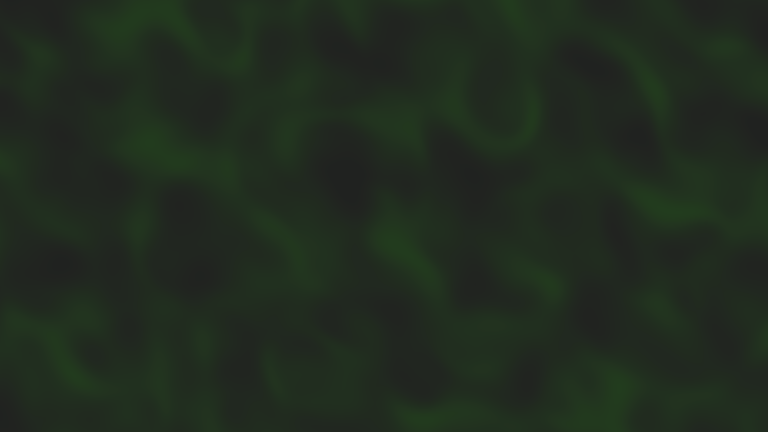
A Shadertoy shader for this texture:

```glsl
// Dim, blurred green wisps drifting over a near-black ground.
#define DARK vec3(0.127, 0.130, 0.126)
#define GREEN vec3(0.136, 0.260, 0.116)
#define CLOUD_SCALE 5.2
#define WISP_SCALE 5.8
#define MOTTLE_SCALE 10.0
#define WARP 0.035
#define STRETCH 0.84
#define BASE_LEVEL 0.18
#define CLOUD_GAIN 0.40
#define WISP_GAIN 0.24
#define MOTTLE_GAIN 0.30
#define WISP_SHARPNESS 20.0

// Random unit gradient for a lattice cell
vec2 gradientAt(vec2 cell) {
    vec3 h = fract(cell.xyx * vec3(0.1031, 0.1030, 0.0973));
    h += dot(h, h.yzx + 33.33);
    float angle = 6.28319 * fract((h.x + h.y) * h.z);
    return vec2(cos(angle), sin(angle));
}

// Smooth gradient noise centred on zero
float noise(vec2 p) {
    vec2 cell = floor(p), f = fract(p);
    vec2 blend = f * f * f * (f * (f * 6.0 - 15.0) + 10.0);
    vec2 e = vec2(1.0, 0.0);
    float a = dot(gradientAt(cell), f);
    float b = dot(gradientAt(cell + e.xy), f - e.xy);
    float c = dot(gradientAt(cell + e.yx), f - e.yx);
    float d = dot(gradientAt(cell + e.xx), f - e.xx);
    return mix(mix(a, b, blend.x), mix(c, d, blend.x), blend.y);
}

void mainImage(out vec4 fragColor, in vec2 fragCoord) {
    vec2 uv = fragCoord / iResolution.y;

    // Bend the domain so the wisps curl
    vec2 bend = vec2(noise(uv * 5.0 + 17.3), noise(uv * 5.0 + 61.7));
    vec2 p = uv + WARP * bend;

    // Turn the lattice diagonally and lengthen features toward lower right
    p = vec2((p.x - p.y) * STRETCH, p.x + p.y) * 0.70711;

    // Broad clouds, soft filaments along zero contours, small mottling
    float cloud = noise(p * CLOUD_SCALE + 5.4);
    float contour = noise(p * WISP_SCALE + 38.6);
    float wisp = exp(-WISP_SHARPNESS * contour * contour);
    float mottle = noise(p * MOTTLE_SCALE + 83.2);

    float level = BASE_LEVEL + CLOUD_GAIN * cloud + MOTTLE_GAIN * mottle
                + WISP_GAIN * wisp * (1.0 + 1.6 * cloud);

    // Soft floor keeps the dark hollows rounded
    level = 0.5 * (level + sqrt(level * level + 0.008));
    fragColor = vec4(mix(DARK, GREEN, min(level, 1.1)), 1.0);
}
```
